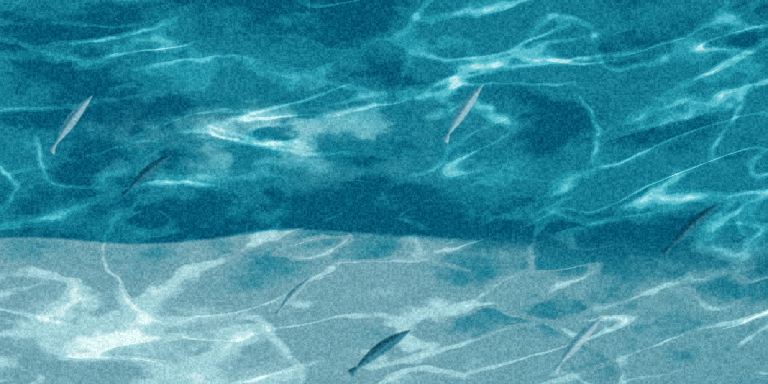
Write a WebGL 2 fragment shader that draws this texture.

```glsl
#version 300 es
precision highp float;
// Shallow sea water: deep teal above, pale sand below, crossed by light.
// Folded gradient noise makes the caustic sheets, colour ramps tint them,
// and a loop scatters a few slim fish under a fine grain.
uniform vec2 u_resolution;
out vec4 fragColor;

// Integer hash giving two values in 0..1
vec2 hash2(vec2 cell) {
  uvec2 v = uvec2(ivec2(cell)) * 1664525u + 12345u;
  v.x += v.y * 1664525u;
  v.y += v.x * 1664525u;
  v ^= v >> 16u;
  v.x += v.y * 1664525u;
  v.y += v.x * 1664525u;
  v ^= v >> 16u;
  return vec2(v & 65535u) / 65535.0;
}

float corner(vec2 cell, vec2 offset) {
  return dot(hash2(cell) * 2.0 - 1.0, offset);
}

float gradientNoise(vec2 p) {
  vec2 i = floor(p), f = p - i, e = vec2(1, 0);
  vec2 s = f * f * f * (f * (f * 6.0 - 15.0) + 10.0);
  float low = mix(corner(i, f), corner(i + e.xy, f - e.xy), s.x);
  float high = mix(corner(i + e.yx, f - e.yx), corner(i + e.xx, f - e.xx), s.x);
  return mix(low, high, s.y) * 1.3;
}

float fbm(vec2 p) {
  float sum = 0.0, amp = 0.6;
  for (int i = 0; i < 5; i++) {
    sum += amp * gradientNoise(p);
    p = mat2(1.6, 1.0, -1.0, 1.6) * p + 7.3;
    amp *= 0.5;
  }
  return sum;
}

// Bright sheet: crisp on one side, fading softly on the other
float fold(float n, float crisp, float soft) {
  float core = 1.0 - smoothstep(0.3, 1.6, abs(n) * crisp);
  return 0.6 * core + 0.4 * (n < 0.0 ? exp(n * crisp * 2.0) : exp(-n * soft));
}

// Flattened caustic web, bent by slow waves and frayed by small ones
float caustics(vec2 p, vec2 scale, float seed) {
  vec2 q = p * scale + seed;
  q += 0.55 * vec2(gradientNoise(q * 0.8 + 31.0), gradientNoise(q * 0.9 + 57.0));
  q.y += 0.14 * gradientNoise(q * 2.7);
  float fray = 0.05 * gradientNoise(p * vec2(22.0, 40.0) + seed);
  float strength = smoothstep(-0.3, 0.28, gradientNoise(p * vec2(2.6, 5.0) + seed * 3.0));
  return fold(gradientNoise(q) + fray, 20.0, 7.0) * strength;
}

vec3 waterRamp(float light) {
  vec3 c = mix(vec3(0.01, 0.36, 0.47), vec3(0.08, 0.49, 0.58), smoothstep(0.05, 0.25, light));
  c = mix(c, vec3(0.14, 0.59, 0.67), smoothstep(0.34, 0.48, light));
  c = mix(c, vec3(0.34, 0.75, 0.81), smoothstep(0.52, 0.74, light));
  return mix(c, vec3(0.70, 0.90, 0.92), smoothstep(0.76, 1.05, light));
}

vec3 sandRamp(float light) {
  vec3 c = mix(vec3(0.13, 0.51, 0.59), vec3(0.44, 0.65, 0.70), smoothstep(0.02, 0.32, light));
  c = mix(c, vec3(0.63, 0.82, 0.85), smoothstep(0.44, 0.70, light));
  return mix(c, vec3(0.86, 0.96, 0.96), smoothstep(0.80, 1.12, light));
}

// Slim body with a flared tail; returns colour and coverage
vec4 fish(vec2 p, vec2 centre, float angle, float halfLength, float pale) {
  vec2 d = p - centre, axis = vec2(cos(angle), sin(angle));
  float u = dot(d, axis) / halfLength;
  float v = dot(d, vec2(-axis.y, axis.x)) / halfLength + 0.06 * u * u;
  float width = max(0.17 * (1.0 - u * u), 0.35 * (-u - 0.82));
  float ends = smoothstep(-1.25, -1.15, u) * smoothstep(1.05, 0.95, u);
  float cover = smoothstep(0.04, -0.04, abs(v) - width) * ends;
  vec3 back = mix(vec3(0.03, 0.27, 0.36), vec3(0.25, 0.52, 0.60), pale);
  vec3 belly = mix(vec3(0.16, 0.48, 0.57), vec3(0.64, 0.78, 0.83), pale);
  return vec4(mix(back, belly, smoothstep(0.07, -0.05, v)), cover * 0.85);
}

void main() {
  vec2 p = gl_FragCoord.xy / u_resolution.y;
  float right = smoothstep(0.9, 1.9, p.x);

  // Sand floor, its shadowed ledge and a hazy pale bank
  float ledge = 0.38 - 0.03 * right + 0.05 * gradientNoise(vec2(p.x * 2.2, 4.5));
  float height = p.y - ledge;
  float softness = mix(0.005, 0.09, right);
  float sand = smoothstep(softness, -softness, height) * mix(1.0, 0.85, right);
  float rough = fbm(p * vec2(8.0, 14.0) + 19.0);
  vec2 bankOffset = (p - vec2(0.72, 0.64)) / vec2(0.38, 0.09);
  float bank = exp(-dot(bankOffset, bankOffset)) * smoothstep(-0.2, 0.25, rough);
  float shadow = smoothstep(0.0, 0.01, height) * smoothstep(0.17, 0.12, height)
               * smoothstep(0.25, 0.6, p.x) * smoothstep(1.6, 1.2, p.x);

  // Light: broad patches, long sheets, finer strands
  vec2 tilted = p - vec2(0.0, 0.08 * p.x * p.x);
  float patches = fbm(p * vec2(1.8, 4.2) + 3.0);
  float web = 0.52 * caustics(tilted, vec2(1.6, 7.0), 11.0)
            + 0.46 * caustics(tilted, vec2(2.6, 10.5), 43.0)
            + 0.40 * caustics(p, vec2(3.2, 4.6), 77.0);
  web *= 1.0 + 0.7 * rough;
  float mottle = gradientNoise(p * vec2(38.0, 60.0));
  float light = 0.18 + 0.60 * patches + 0.20 * rough + 0.06 * mottle;
  light += web * (1.0 - 0.7 * shadow) + 0.25 * bank - 0.10 * shadow;
  light -= 0.05 * smoothstep(0.75, 1.0, p.y);
  float sandLight = light + 0.14 - 0.14 * right + 0.12 * smoothstep(0.15, 0.0, p.y);
  vec3 colour = mix(waterRamp(light), sandRamp(sandLight), max(sand, 0.75 * bank));

  // Scattered fish, all heading up to the right
  for (int i = 0; i < 7; i++) {
    vec2 r = hash2(vec2(i, 91)), s = hash2(vec2(i, 37));
    vec2 centre = vec2((float(i) + 0.2 + 0.6 * r.x) * 2.0 / 7.0, 0.08 + 0.64 * r.y);
    vec4 f = fish(p, centre, 0.6 + 0.4 * s.x, 0.06 + 0.03 * s.y, smoothstep(0.3, 0.6, s.x));
    colour = mix(colour, f.rgb, f.a);
  }

  // Fine grain in canvas units
  float grain = hash2(floor(p * 256.0)).x + hash2(floor(p * 150.0) + 400.0).y - 1.0;
  colour += grain * vec3(0.07, 0.075, 0.075);
  fragColor = vec4(clamp(colour, 0.0, 1.0), 1.0);
}
```
